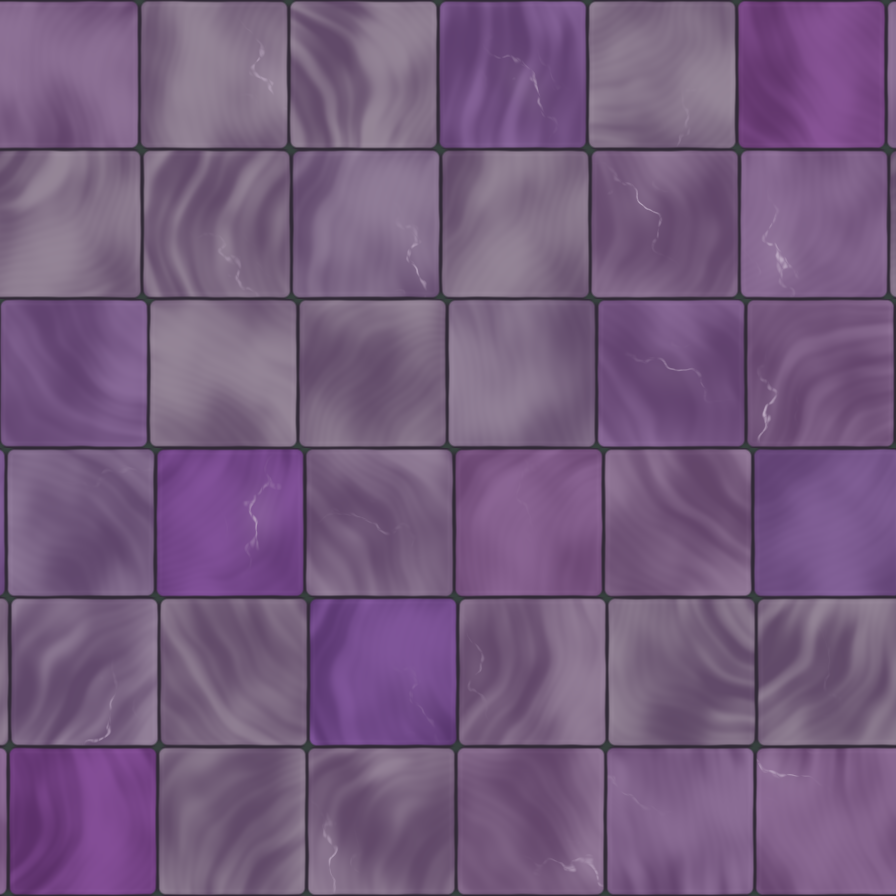
A three.js fragment shader for this texture:

```glsl
// Six by six grid of polished violet mother-of-pearl tiles with dark joints.
varying vec2 vUv;

const float TILES = 6.0;
const float HALF_JOINT = 0.011;
const float CORNER_RADIUS = 0.045;
const float EDGE_SOFTNESS = 0.009;

const vec3 JOINT_DARK = vec3(0.19, 0.16, 0.21);
const vec3 JOINT_GREEN = vec3(0.21, 0.25, 0.24);
const vec3 MAUVE_SHADE = vec3(0.38, 0.29, 0.41);
const vec3 MAUVE_LIGHT = vec3(0.58, 0.52, 0.59);
const vec3 VIOLET_SHADE = vec3(0.38, 0.25, 0.44);
const vec3 VIOLET_LIGHT = vec3(0.52, 0.38, 0.59);
const vec3 VIVID_SHADE = vec3(0.35, 0.17, 0.41);
const vec3 VIVID_LIGHT = vec3(0.51, 0.28, 0.59);
const vec3 GLINT = vec3(0.76, 0.69, 0.78);

float hash(vec2 p) {
  vec3 q = fract(p.xyx * vec3(0.1031, 0.1030, 0.0973));
  q += dot(q, q.yzx + 33.33);
  return fract((q.x + q.y) * q.z);
}

vec2 hash2(vec2 p) {
  return vec2(hash(p + 3.7), hash(p + 19.1));
}

vec2 rotate(vec2 p, float angle) {
  float c = cos(angle), s = sin(angle);
  return vec2(c * p.x - s * p.y, s * p.x + c * p.y);
}

// Soft marbled field, roughly -1 to 1
float layeredSines(vec2 p, float seed) {
  float sum = 0.0, amplitude = 0.5;
  for (int i = 0; i < 4; i++) {
    p = rotate(p, 1.1) * 1.65 + seed;
    sum += amplitude * sin(p.x + 1.3 * sin(p.y + seed));
    amplitude *= 0.55;
  }
  return sum;
}

// Distance to the nearest scattered point
float cellular(vec2 p) {
  float nearest = 2.0;
  for (int i = 0; i < 9; i++) {
    vec2 c = floor(p) + vec2(mod(float(i), 3.0), floor(float(i) / 3.0)) - 1.0;
    nearest = min(nearest, length(c + hash2(c) - p));
  }
  return nearest;
}

float roundedBox(vec2 p, float halfSize, float radius) {
  vec2 q = abs(p) - halfSize + radius;
  return length(max(q, 0.0)) + min(max(q.x, q.y), 0.0) - radius;
}

// Pale sheen crossed by bright broken threads, within one patch
float glint(vec2 p, vec2 center, float angle, float seed) {
  vec2 d = rotate(p - center, angle);
  float patchMask = exp(-dot(d * vec2(4.5, 8.0), d * vec2(4.5, 8.0)));
  float field = d.y * 7.0 + 0.9 * layeredSines(d * 7.0, seed);
  float threads = 1.0 - smoothstep(0.02, 0.32, abs(sin(field * 1.6)));
  float flecks = 1.0 - smoothstep(0.1, 0.85, cellular(d * vec2(13.0, 30.0) + seed));
  return patchMask * (0.22 + 0.95 * threads * flecks);
}

vec3 pearl(vec2 p, vec2 id) {
  float seed = hash(id + 5.3) * 20.0;
  float angle = (hash(id + 11.7) - 0.5) * 2.0;
  vec2 q = rotate(p, angle);

  // Broad clouds and curved bands that fade in and out
  float cloud = layeredSines(p * vec2(2.3, 1.8), seed);
  float bend = layeredSines(q * 1.7, seed + 4.0);
  float flow = q.x + (hash(id + 2.9) - 0.5) * 1.8 * q.y * q.y + 0.11 * bend;
  float bands = sin(flow * 17.0 + seed + bend) + 0.7 * sin(flow * 39.0 + seed * 2.0);
  float bandMask = smoothstep(-0.4, 0.5, layeredSines(q * 1.8, seed + 9.0));
  float bandStrength = mix(0.05, 0.27, hash(id + 8.1)) * bandMask;
  float grain = 0.02 * sin(flow * 85.0 + 5.0 * cloud);
  float light = 0.5 + 0.55 * cloud + bandStrength * bands + grain;
  light = smoothstep(-0.15, 1.1, light);

  // Each tile ranges from grey mauve to vivid violet
  float tint = hash(id + 27.4);
  float violet = smoothstep(0.3, 0.85, tint);
  float vivid = smoothstep(0.83, 1.0, tint);
  vec3 shade = mix(mix(MAUVE_SHADE, VIOLET_SHADE, violet), VIVID_SHADE, vivid);
  vec3 bright = mix(mix(MAUVE_LIGHT, VIOLET_LIGHT, violet), VIVID_LIGHT, vivid);
  vec3 color = mix(shade, bright, light);
  color += (hash(id + 14.2) - 0.5) * violet * vec3(0.035, 0.0, -0.03);

  // Glints on some tiles
  vec2 center = (hash2(id + 31.0) - 0.5) * 0.8;
  float amount = smoothstep(0.3, 0.9, hash(id + 40.6));
  return mix(color, GLINT, 0.8 * amount * glint(p, center, angle + 0.9, seed));
}

void main() {
  // Rows drift sideways a little; columns wrap at the canvas edge
  vec2 grid = vUv * TILES;
  grid.x -= 0.066 * cos(0.75 * (floor(grid.y) - 0.8));
  vec2 id = mod(floor(grid), TILES);
  vec2 p = fract(grid) - 0.5;

  // Slightly worn tile outline; joints turn greener at the corners
  float wear = 0.003 * layeredSines(p * 6.0, hash(id) * 12.0);
  float edge = roundedBox(p, 0.5 - HALF_JOINT, CORNER_RADIUS) + wear;
  float tileMask = 1.0 - smoothstep(-EDGE_SOFTNESS, EDGE_SOFTNESS, edge);
  float corner = smoothstep(0.44, 0.49, min(abs(p.x), abs(p.y)));
  vec3 joint = mix(JOINT_DARK, JOINT_GREEN, corner);

  vec3 tile = pearl(p, id) + 0.015 * exp(-pow((edge + 0.025) / 0.01, 2.0));
  gl_FragColor = vec4(mix(joint, tile, tileMask), 1.0);
}
```
